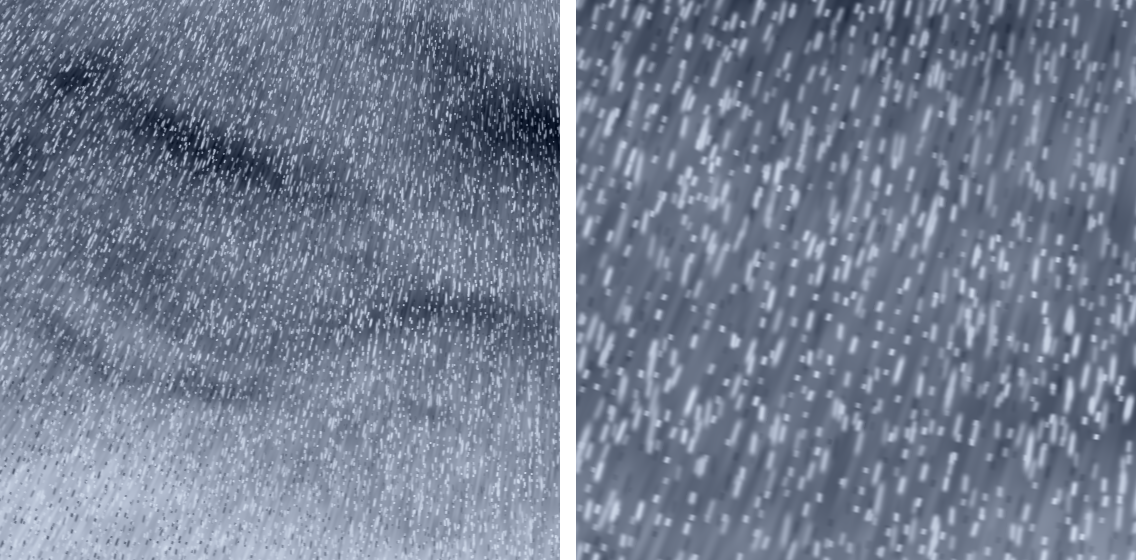
Left: the whole. Right: its middle third, enlarged.
Reproduce this texture procedurally as a WebGL 2 fragment shader.

```glsl
#version 300 es
precision highp float;
// Wind-driven rain fanning across a dark, cloudy storm sky.
uniform vec2 u_resolution;
out vec4 fragColor;

float hash(vec2 p) {
    return fract(sin(dot(p, vec2(127.1, 311.7))) * 43758.5);
}

float noise(vec2 p) {
    vec2 i = floor(p), f = fract(p);
    f = f * f * (3.0 - 2.0 * f);
    return mix(mix(hash(i), hash(i + vec2(1, 0)), f.x),
               mix(hash(i + vec2(0, 1)), hash(i + vec2(1, 1)), f.x), f.y);
}

float fbm(vec2 p) {
    float sum = 0.0, amp = 0.5;
    for (int i = 0; i < 4; i++) {
        sum += amp * noise(p);
        p = mat2(1.6, 1.2, -1.2, 1.6) * p + 7.3;
        amp *= 0.5;
    }
    return sum;
}

// Soft elliptical patch; slope tilts its long axis
float patchAt(vec2 p, vec2 center, vec2 radius, float slope) {
    vec2 d = p - center;
    d.y -= slope * d.x;
    d /= radius;
    return exp(-dot(d, d));
}

// Brightness of the sky behind the rain
float cloudTone(vec2 p) {
    vec2 w = p + 0.10 * (vec2(fbm(p * 5.0), fbm(p * 5.0 + 31.0)) - 0.47);
    float tone = mix(0.39, 0.63, smoothstep(0.60, 0.04, w.y + 0.08 * w.x));
    tone += 0.15 * smoothstep(0.38, 0.0, w.y + 0.30 * w.x);
    tone += 0.04 * smoothstep(0.85, 1.0, w.y);

    // Dark banks
    tone -= 0.29 * patchAt(w, vec2(0.95, 0.77), vec2(0.13, 0.08), -0.3);
    tone -= 0.17 * patchAt(w, vec2(0.80, 0.93), vec2(0.11, 0.05), -0.4);
    tone -= 0.23 * patchAt(w, vec2(0.40, 0.74), vec2(0.20, 0.05), -0.4);
    tone -= 0.14 * patchAt(w, vec2(0.00, 0.75), vec2(0.12, 0.07), -0.2);
    tone -= 0.15 * patchAt(w, vec2(0.15, 0.88), vec2(0.08, 0.05), 0.5);
    tone -= 0.16 * patchAt(w, vec2(0.42, 0.31), vec2(0.11, 0.04), -0.2);
    tone -= 0.12 * patchAt(w, vec2(0.12, 0.39), vec2(0.11, 0.04), -0.4);
    tone -= 0.12 * patchAt(w, vec2(0.80, 0.42), vec2(0.25, 0.04), 0.05);
    tone -= 0.12 * patchAt(w, vec2(0.75, 0.25), vec2(0.08, 0.025), -0.4);

    // Pale gaps
    tone += 0.14 * patchAt(w, vec2(0.79, 0.55), vec2(0.22, 0.07), -0.3);
    tone += 0.09 * patchAt(w, vec2(0.30, 0.40), vec2(0.25, 0.04), -0.35);

    return tone + 0.22 * (fbm(vec2(p.x + p.y, p.y * 2.0 - p.x * 0.2) * 4.0) - 0.47);
}

// One layer of tapered streaks, at most one in each staggered cell
float streaks(vec2 q, vec2 cell, float width, float density, float seed) {
    vec2 g = q / cell;
    g.y += 9.0 * hash(vec2(floor(g.x), seed));
    vec2 id = floor(g) + seed * 17.0;
    float size = mix(0.45, 1.0, hash(id + 3.1));
    vec2 center = vec2(mix(0.32, 0.68, hash(id + 5.7)), mix(0.42, 0.58, hash(id + 8.3)));
    vec2 d = (fract(g) - center) * cell;
    d.x -= d.y * 0.22 * (hash(id + 2.9) - 0.5);
    float along = abs(d.y) / (0.40 * size * cell.y);
    float across = d.x / (width * mix(0.75, 1.2, size));
    float shape = exp(-across * across) * (1.0 - smoothstep(0.35, 1.0, along));
    float present = step(1.0 - density, hash(id + 1.3));
    return present * shape * mix(0.35, 1.0, hash(id + 6.1));
}

void main() {
    vec2 p = gl_FragCoord.xy / u_resolution;

    // Fan coordinates: x across the rain, y along its fall
    vec2 ray = p - vec2(0.92, 2.3);
    vec2 q = vec2(1.8 * atan(ray.x, -ray.y), length(ray));

    float tone = cloudTone(p);
    float pale = smoothstep(0.55, 0.10, p.y + 0.45 * p.x);

    // Blurred distant rain
    vec2 far = q + vec2(0.12 * q.y, 0.0);
    tone += 0.11 * (noise(far * vec2(230.0, 28.0)) - 0.5);
    tone += 0.07 * (noise(far * vec2(110.0, 16.0) + 40.0) - 0.5);

    // Dark edged drops over the bright sky
    float shade = streaks(q + 0.37, vec2(0.013, 0.026), 0.0017, 0.6, 11.0);
    shade = max(shade, streaks(q + 0.61, vec2(0.010, 0.013), 0.0017, 0.3, 12.0));
    tone -= shade * mix(0.07, 0.30, pale);

    // Bright rain: dots, short streaks and long streaks
    float rain = 0.0;
    for (int i = 0; i < 6; i++) {
        float layer = float(i);
        vec2 cell = mix(vec2(0.0095, 0.012), vec2(0.016, 0.046), layer / 5.0);
        float drops = streaks(q + layer * vec2(0.173, 0.291), cell,
                              0.0017 + 0.00008 * layer, 0.46 - 0.03 * layer, layer + 1.0);
        rain = 1.0 - (1.0 - rain) * (1.0 - drops);
    }
    rain *= mix(0.65, 1.0, noise(p * 14.0)) * mix(1.0, 0.75, pale);
    tone = mix(max(tone, 0.03), 0.93, 0.85 * rain);

    // Cool slate tint
    vec3 color = tone + vec3(-0.04, 0.0, 0.075 - 0.03 * smoothstep(0.7, 1.0, tone));
    fragColor = vec4(clamp(color, 0.0, 1.0), 1.0);
}
```
